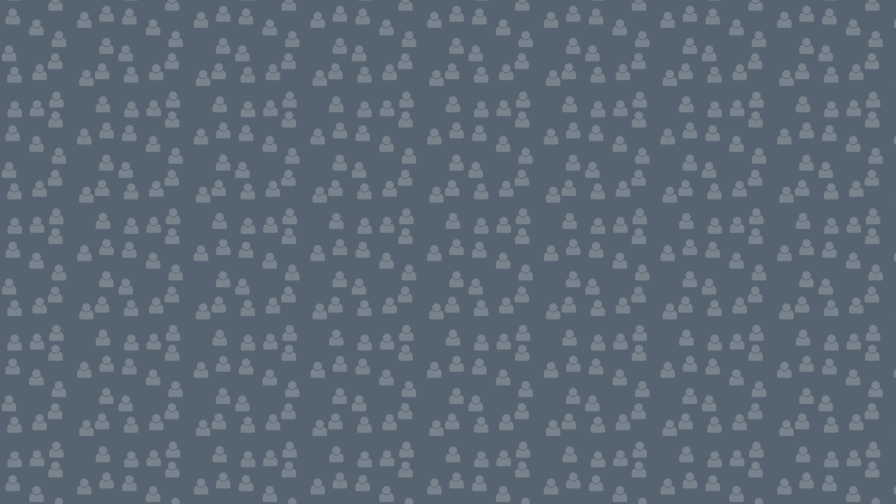
Write a Shadertoy shader that draws this pattern.

```glsl
// Draws pale head-and-shoulders icons scattered over flat slate blue.
// A seamless square tile holds a few columns of evenly spaced icons, each
// column with its own count and phase; a sine hash jitters every icon.

const vec3 SLATE = vec3(0.338, 0.392, 0.447);
const vec3 ICON_GREY = vec3(0.474, 0.512, 0.550);

const float TILE_SIZE = 0.2315;    // in canvas heights

// Scatter, in tiles
const int COLUMNS = 5;
const int COLUMN_COUNT[COLUMNS] = int[COLUMNS](4, 3, 4, 2, 4);
const float COLUMN_PHASE[COLUMNS] = float[COLUMNS](0.19, 0.27, 0.06, 0.18, 0.11);
const vec2 JITTER = vec2(0.045, 0.05);    // largest offset of an icon

// Icon measures, in tiles
const vec2 HEAD_CENTRE = vec2(0.0, 0.033);
const float HEAD_RADIUS = 0.036;
const float NECK_GAP = 0.006;
const vec2 BODY_CENTRE = vec2(0.0, -0.029);
const vec2 BODY_HALF_SIZE = vec2(0.062, 0.039);
const float SHOULDER_RADIUS = 0.038;
const float BASE_RADIUS = 0.015;

const float EDGE_SOFTNESS = 0.75;    // in output pixels

vec2 hash22(vec2 p) {
    vec2 q = vec2(dot(p, vec2(127.1, 311.7)), dot(p, vec2(269.5, 183.3)));
    return fract(sin(q) * 43758.5453);
}

// Box with separate corner radii for its upper and lower half
float bodyDistance(vec2 p) {
    float radius = p.y > 0.0 ? SHOULDER_RADIUS : BASE_RADIUS;
    vec2 q = abs(p) - BODY_HALF_SIZE + radius;
    return length(max(q, 0.0)) + min(max(q.x, q.y), 0.0) - radius;
}

// Head joined to a body that is cut back to leave a thin gap at the neck
float iconDistance(vec2 p) {
    float head = length(p - HEAD_CENTRE) - HEAD_RADIUS;
    float body = max(bodyDistance(p - BODY_CENTRE), NECK_GAP - head);
    return min(head, body);
}

// Position of one icon in the tile, measured down from its top edge
vec2 iconCentre(int column, int index) {
    float x = (float(column) + 0.5) / float(COLUMNS);
    float y = COLUMN_PHASE[column] + float(index) / float(COLUMN_COUNT[column]);
    vec2 noise = hash22(vec2(float(column), float(index)) + 1.0);
    return vec2(x, -y) + (2.0 * noise - 1.0) * JITTER;
}

void mainImage(out vec4 fragColor, in vec2 fragCoord) {
    // Tile coordinates with the origin at the top left
    float pixel = 1.0 / (TILE_SIZE * iResolution.y);
    vec2 p = (fragCoord - vec2(0.0, iResolution.y)) * pixel;

    // Nearest icon, each taken at its closest repeat
    float d = 1.0;
    for (int column = 0; column < COLUMNS; column++) {
        for (int i = 0; i < COLUMN_COUNT[column]; i++) {
            vec2 offset = p - iconCentre(column, i);
            offset -= floor(offset + 0.5);
            d = min(d, iconDistance(offset));
        }
    }

    // Smooth edge
    float edge = EDGE_SOFTNESS * pixel;
    float coverage = 1.0 - smoothstep(-edge, edge, d);
    fragColor = vec4(mix(SLATE, ICON_GREY, coverage), 1.0);
}
```
